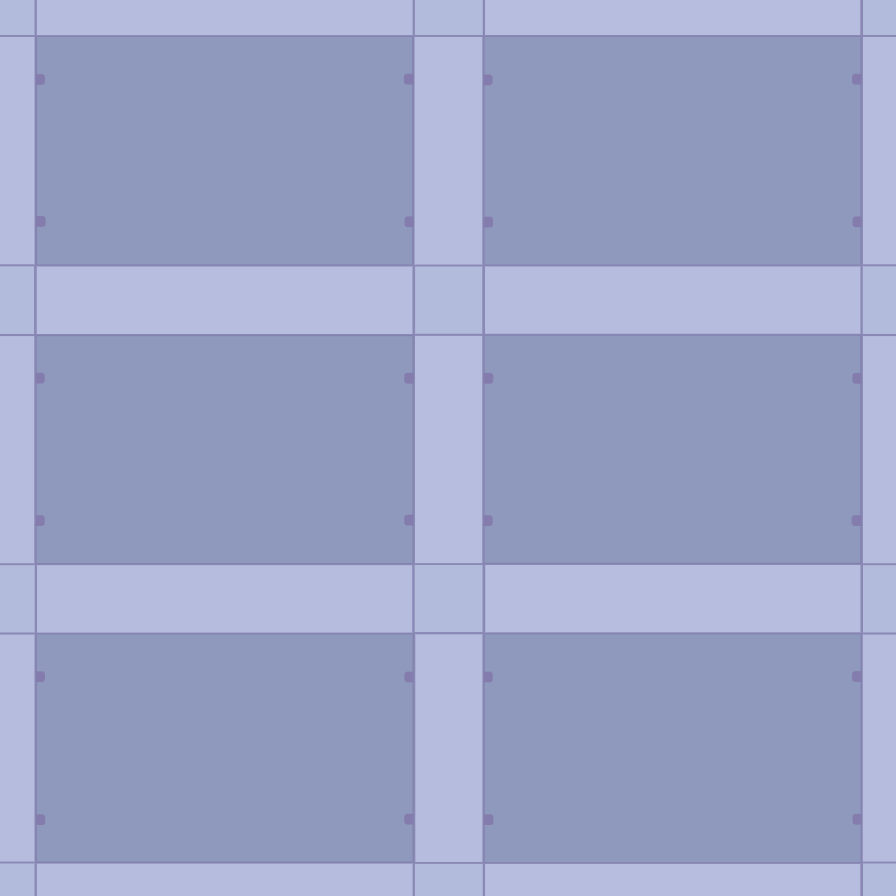
Give the GLSL for this pattern, as a WebGL 2 fragment shader.

```glsl
#version 300 es
precision highp float;
// Slate panels in a pale lattice, ruled by thin lines that run on through the
// gaps, with four small studs on the side edges of every panel. Each cell is
// folded about its panel; wrapped cell numbers seed the slight unevenness.

uniform vec2 u_resolution;
out vec4 fragColor;

const vec2 REPEATS = vec2(2.0, 3.0);
const vec2 PANEL_SHIFT = vec2(0.0007, -0.0016); // panel centre from cell centre
const vec2 PANEL_HALF = vec2(0.2109, 0.1279);
const vec2 LINE_HALF = vec2(0.00145, 0.00120);  // upright, level
const vec2 STUD_HALF = vec2(0.0070, 0.0060);
const float STUD_ROUND = 0.0035;
const float STUD_HEIGHT = 0.0794;               // above and below panel centre
const float LINE_JITTER = 0.0007;
const float STUD_JITTER = 0.0012;
const float LINE_OPACITY = 0.82;

const vec3 PANEL_COLOR = vec3(0.558, 0.600, 0.740);
const vec3 GAP_COLOR = vec3(0.718, 0.740, 0.874);
const vec3 CROSSING_COLOR = vec3(0.698, 0.733, 0.858);
const vec3 LINE_COLOR = vec3(0.505, 0.490, 0.675);
const vec3 STUD_COLOR = vec3(0.515, 0.488, 0.680);

float hash(vec2 p) {
    return fract(sin(dot(p, vec2(127.1, 311.7))) * 43758.5453);
}

float coverage(float dist, float pixel) {
    return clamp(0.5 - dist / pixel, 0.0, 1.0);
}

float roundedBox(vec2 p, vec2 halfSize, float radius) {
    vec2 q = abs(p) - halfSize + radius;
    return length(max(q, 0.0)) + min(max(q.x, q.y), 0.0) - radius;
}

void main() {
    vec2 uv = gl_FragCoord.xy / u_resolution;
    float pixel = 1.0 / min(u_resolution.x, u_resolution.y);

    // Position about the panel centre, and the wrapped cell number
    vec2 grid = (uv - PANEL_SHIFT) * REPEATS;
    vec2 cell = mod(floor(grid), REPEATS);
    vec2 p = (fract(grid) - 0.5) / REPEATS;
    vec2 side = vec2(p.x < 0.0 ? -1.0 : 1.0, p.y < 0.0 ? -1.0 : 1.0);
    vec2 edge = abs(p) - PANEL_HALF;

    // Even segments span panels, odd ones span the gaps between them
    vec2 segment = mod(2.0 * cell + side * step(0.0, edge), 2.0 * REPEATS);

    // Gaps, slightly greyer where they cross
    float crossing = step(0.0, edge.x) * step(0.0, edge.y);
    float tint = mix(0.4 * hash(segment + 3.7), 0.75, crossing);
    vec3 color = mix(GAP_COLOR, CROSSING_COLOR, tint);

    // Panel
    float panel = coverage(max(edge.x, edge.y), pixel);
    color = mix(color, PANEL_COLOR, panel);

    // Studs, cut off flush with the panel edge
    float studSeed = hash(2.0 * cell + 0.5 * side + 11.3);
    vec2 studCentre = vec2(PANEL_HALF.x - STUD_HALF.x + STUD_ROUND,
                           STUD_HEIGHT);
    studCentre += (vec2(studSeed, fract(studSeed * 17.0)) - 0.5) * STUD_JITTER;
    float stud = roundedBox(abs(p) - studCentre, STUD_HALF, STUD_ROUND);
    color = mix(color, STUD_COLOR, coverage(stud, pixel) * panel);

    // Ruled lines, each segment a little out of true
    vec2 lineId = 2.0 * cell + 0.5 * side;
    vec2 seed = vec2(hash(vec2(lineId.x, segment.y) + 23.1),
                     hash(vec2(segment.x, lineId.y) + 41.9));
    vec2 halfWidth = LINE_HALF * mix(vec2(0.85), vec2(1.1), fract(seed * 13.0));
    vec2 lineDist = abs(edge - (seed - 0.5) * LINE_JITTER) - halfWidth;
    float ruled = max(coverage(lineDist.x, pixel), coverage(lineDist.y, pixel));
    color = mix(color, LINE_COLOR, ruled * LINE_OPACITY);

    fragColor = vec4(color, 1.0);
}
```
